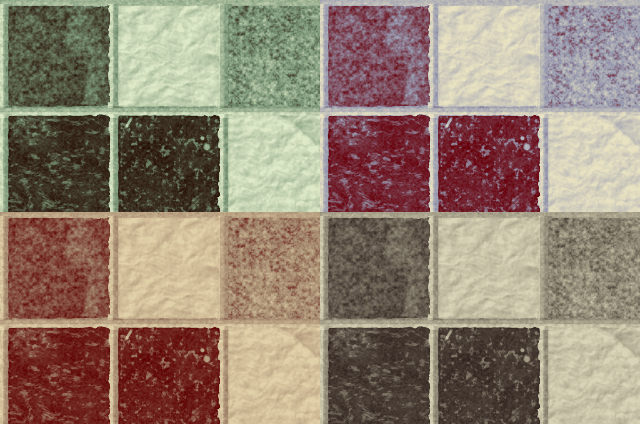
A WebGL 2 fragment shader for this pattern:

```glsl
#version 300 es
precision highp float;
// Four colour-toned panels (2 x 2) of the same stone tile wall, each 3 x 2 tiles
// cropped at the right and bottom. Noise builds one grey tone for stone and grout,
// then a three-colour ramp per panel tints it.
uniform vec2 u_resolution;
out vec4 outColor;

float hash(vec2 p) {
    return fract(sin(dot(p, vec2(127.1, 311.7))) * 43758.545);
}

float noise(vec2 p) {
    vec2 i = floor(p), f = fract(p);
    f = f * f * (3.0 - 2.0 * f);
    return mix(mix(hash(i), hash(i + vec2(1, 0)), f.x),
               mix(hash(i + vec2(0, 1)), hash(i + vec2(1, 1)), f.x), f.y);
}

float fbm(vec2 p) {
    float sum = 0.0, amp = 0.5;
    for (int i = 0; i < 4; i++) {
        sum += amp * noise(p);
        p = mat2(1.6, 1.2, -1.2, 1.6) * p + 7.3;
        amp *= 0.5;
    }
    return sum / 0.94;
}

// Soft spot used for chips in the stone
float spot(vec2 f, vec2 c, float r) {
    return 1.0 - smoothstep(r * 0.4, r, length(f - c));
}

// Tone of the stone: id is the tile, f the place in its cell, p the place in the panel
float stoneTone(vec2 id, vec2 f, vec2 p) {
    float grain = fbm(p * 32.0) - 0.5;
    float fine = noise(p * 66.0) - 0.5;
    float cloud = fbm(p * 6.0) - 0.5;
    vec2 q = p * vec2(8.0, 10.0) + 0.8 * cloud;
    float relief = fbm(q + vec2(0.14, 0.2)) - fbm(q);
    float plaster = 0.96 + 0.8 * relief + 0.12 * grain + 0.05 * fine;

    if (id.y < 0.5) {
        if (id.x < 0.5) {               // worn stone with a pale smear
            float bend = f.x - 0.7 - 0.2 * f.y + 0.3 * cloud;
            return 0.25 + 0.5 * grain + 0.16 * fine + 0.12 * cloud + 0.14 * exp(-bend * bend * 110.0);
        }
        if (id.x < 1.5) return plaster;
        return 0.54 + 0.75 * grain + 0.28 * fine + 0.2 * cloud + 0.1 * (f.y - 0.5);  // speckled stone
    }
    if (id.x < 0.5) {                   // dark stone with short faint streaks
        float streak = smoothstep(0.48, 0.85, fbm(p * vec2(20.0, 34.0) + 3.0 * cloud));
        float vein = spot(f, vec2(0.3, 0.18), 0.24) * max(grain + 0.2, 0.0);
        return 0.08 + 0.32 * streak + 0.13 * fine + 0.15 * cloud + 0.5 * vein;
    }
    if (id.x < 1.5) {                   // dark stone with flecks and chips
        float fleck = smoothstep(0.52, 0.82, fbm(p * 29.0));
        float chip = spot(f, vec2(0.88, 0.34), 0.04) + spot(f, vec2(0.84, 0.26), 0.025)
                   + spot(f, vec2(0.17 + 0.6 * (0.12 - f.y), f.y), 0.02) * spot(f, vec2(0.17, 0.12), 0.07);
        return 0.07 + 0.36 * fleck + 0.13 * fine + 0.15 * cloud + 0.6 * chip;
    }
    // Plaster with a curved ridge at the upper right
    float ridge = length(f - vec2(0.28, 0.72)) - 0.7 + 0.06 * cloud;
    return plaster - 0.24 * smoothstep(-0.01, 0.02, ridge) * exp(-max(ridge, 0.0) * 14.0)
                   + 0.07 * exp(-pow((ridge + 0.04) / 0.03, 2.0));
}

// Tone of the grout, lit beside each tile and shaded before the next one
float groutTone(vec2 id, vec2 f, vec2 p) {
    float tone = 0.71 + 0.3 * (fbm(p * 34.0) - 0.5) + 0.18 * (noise(p * 64.0) - 0.5);
    float across = fract(f.x + 0.02);
    float upright = step(0.04, f.y) * step(f.y, 0.98);
    float lit = 1.0 - smoothstep(0.04, 0.055, across);
    float shade = smoothstep(0.05, 0.07, across) * step(across, 0.13);
    float column = id.x > 1.5 && id.y < 0.5 ? 0.2 : 1.0;
    tone += upright * (0.26 * lit * column - 0.15 * shade);
    float lip = smoothstep(0.015, 0.03, f.y) * step(f.y, 0.075);
    float seam = smoothstep(0.962, 0.97, f.y) * (1.0 - smoothstep(0.98, 0.995, f.y));
    return tone + lip * (id.y > 0.5 ? 0.24 : 0.04) - 0.15 * seam;
}

// Dark, middle and light colours blended by tone
vec3 ramp(float t, vec3 dark, vec3 middle, vec3 light) {
    return mix(mix(dark, middle, clamp(t * 2.0, -0.15, 1.0)), light, clamp(t * 2.0 - 1.0, 0.0, 1.15));
}

void main() {
    // Panel and place in it, measured in tiles from its top left
    vec2 uv = gl_FragCoord.xy / u_resolution;
    uv.y = 1.0 - uv.y;
    vec2 panel = floor(uv * 2.0);
    vec2 p = fract(uv * 2.0) * vec2(2.909, 1.932);
    vec2 id = floor(p), f = fract(p);

    // Rounded square tile with a ragged rim, roughest on the right
    float rough = (fbm(p * 22.0) - 0.5) * mix(0.012, 0.055, smoothstep(0.7, 1.0, f.x));
    vec2 d = abs(f - vec2(0.534, 0.512)) - 0.439;
    float edge = length(max(d, 0.0)) + min(max(d.x, d.y), 0.0) - 0.02 + rough;
    float soft = max(0.004, 2.5 / u_resolution.y);
    float tile = 1.0 - smoothstep(-soft, soft, edge);

    float stone = stoneTone(id, f, p) - 0.05 * smoothstep(-0.03, 0.0, edge);
    float t = mix(groutTone(id, f, p), stone, tile);

    // Panel tints: green, blue and red, red and sand, grey
    vec3 green = ramp(t, vec3(0.17, 0.09, 0.05), vec3(0.47, 0.58, 0.46), vec3(0.82, 0.87, 0.74));
    vec3 blue = ramp(t, vec3(0.41, 0.02, 0.06), vec3(0.59, 0.60, 0.69), vec3(0.87, 0.85, 0.75));
    vec3 sand = ramp(t, vec3(0.38, 0.03, 0.03), vec3(0.63, 0.52, 0.42), vec3(0.85, 0.78, 0.63));
    vec3 grey = ramp(t, vec3(0.21, 0.16, 0.14), vec3(0.54, 0.51, 0.44), vec3(0.81, 0.79, 0.68));
    vec3 color = mix(mix(green, blue, panel.x), mix(sand, grey, panel.x), panel.y);
    outColor = vec4(color, 1.0);
}
```
